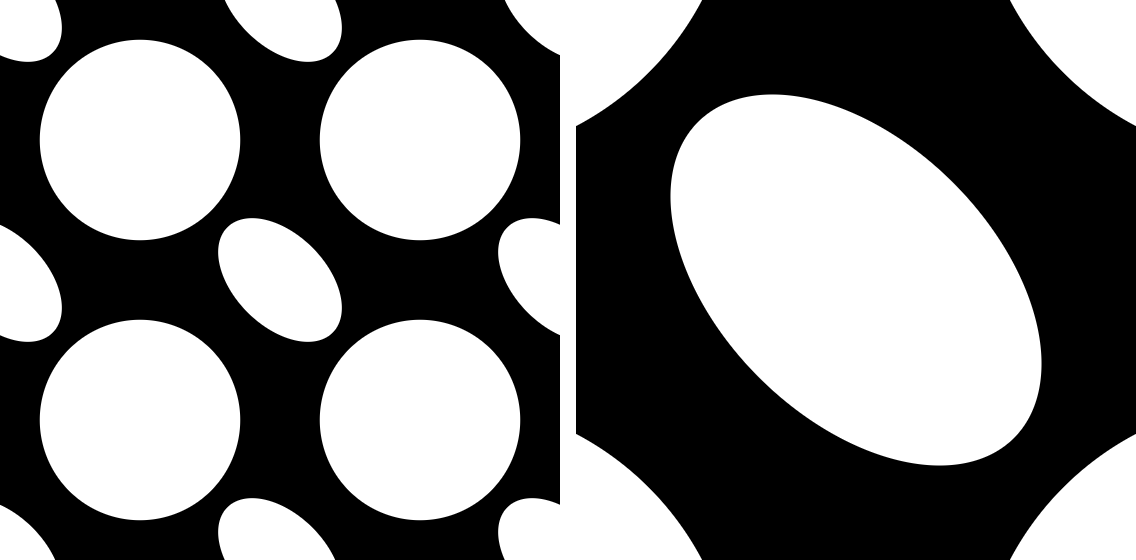
Left: the whole. Right: its middle third, enlarged.
Write a three.js fragment shader that draws this pattern.

```glsl
// White discs on black, with a slanted white ellipse in each gap between four discs.
varying vec2 vUv;

const float REPEATS = 2.0;                    // cells across and up
const float DISC_RADIUS = 0.358;              // in cells
const vec2 ELLIPSE_RADII = vec2(0.266, 0.1637); // long and short half axes, in cells
const float ELLIPSE_ANGLE = -0.785398;        // long axis falls to the right
const vec3 GROUND_COLOR = vec3(0.0);
const vec3 SHAPE_COLOR = vec3(1.0);

float discDistance(vec2 p, float radius) {
  return length(p) - radius;
}

// First-order distance: implicit value divided by its gradient.
float ellipseDistance(vec2 p, vec2 radii) {
  vec2 n = p / radii;
  return (dot(n, n) - 1.0) / max(2.0 * length(n / radii), 1e-4);
}

vec2 rotate(vec2 p, float angle) {
  float c = cos(angle), s = sin(angle);
  return vec2(c * p.x + s * p.y, c * p.y - s * p.x);
}

void main() {
  vec2 grid = vUv * REPEATS;

  // Offsets from the cell centre and from the nearest cell corner
  vec2 fromCenter = fract(grid) - 0.5;
  vec2 fromCorner = fract(grid + 0.5) - 0.5;

  float disc = discDistance(fromCenter, DISC_RADIUS);
  float ellipse = ellipseDistance(rotate(fromCorner, ELLIPSE_ANGLE), ELLIPSE_RADII);
  float shape = min(disc, ellipse);

  // Edge one pixel wide, measured on the unwrapped grid to stay seamless
  float pixel = max(fwidth(grid.x), fwidth(grid.y));
  float coverage = clamp(0.5 - shape / pixel, 0.0, 1.0);

  gl_FragColor = vec4(mix(GROUND_COLOR, SHAPE_COLOR, coverage), 1.0);
}
```
